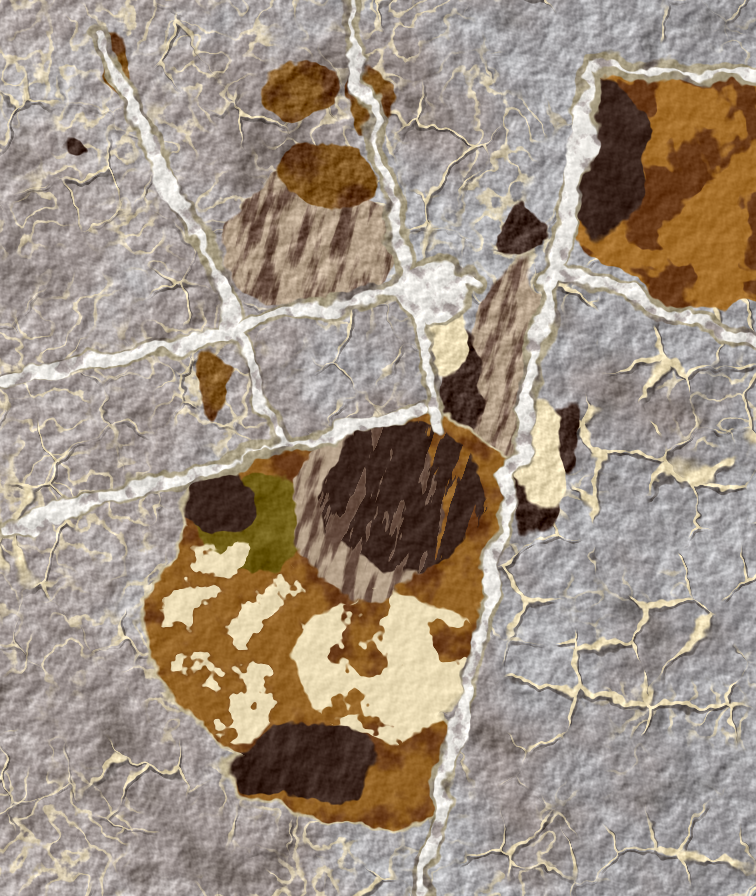
Give the GLSL for this texture, as a Shadertoy shader.

```glsl
// Weathered collage: crackled grey impasto, white ridges and torn ochre scraps.
#define GREY_MID vec3(.62, .58, .57)
#define GREY_PALE vec3(.76, .73, .72)
#define GREY_DEEP vec3(.45, .41, .39)
#define OCHRE vec3(.58, .39, .15)
#define RUST vec3(.4, .22, .09)
#define CREAM vec3(.92, .86, .71)
#define UMBER vec3(.22, .14, .11)
#define RELIEF .42
#define TEAR .022
#define SOFT .0015

// Ridges: both ends
const vec4 RIDGE[12] = vec4[](vec4(0, .57, .26, .635), vec4(.26, .635, .53, .69),
  vec4(0, .408, .475, .545), vec4(.11, .96, .247, .688), vec4(.247, .688, .312, .5),
  vec4(.387, 1, .44, .76), vec4(.44, .76, .495, .518), vec4(.86, .915, .664, .928),
  vec4(.664, .928, .6, .61), vec4(.6, .61, .566, .427), vec4(.566, .427, .47, 0),
  vec4(.625, .694, .86, .615));
// Scraps: centre and radii, five brown then five dark
const vec4 SCRAP[10] = vec4[](vec4(.13, .935, .018, .035), vec4(.335, .9, .05, .028),
  vec4(.415, .885, .022, .038), vec4(.365, .805, .05, .036), vec4(.238, .575, .016, .04),
  vec4(.582, .742, .026, .028), vec4(.515, .57, .022, .06), vec4(.632, .51, .016, .036),
  vec4(.595, .445, .017, .045), vec4(.083, .838, .011, .012));

vec2 hash2(vec2 c) {
  vec3 q = fract(c.xyx * vec3(.1031, .103, .0973));
  q += dot(q, q.yzx + 33.33);
  return fract((q.xx + q.yz) * q.zy);
}
float corner(vec2 cell, vec2 f, vec2 o) {
  float a = 6.2832 * hash2(cell + o).x;
  return dot(vec2(cos(a), sin(a)), f - o);
}
float noise(vec2 p) {
  vec2 i = floor(p), f = p - i, u = f * f * (3. - 2. * f), e = vec2(1, 0);
  return 1.4 * mix(mix(corner(i, f, e.yy), corner(i, f, e.xy), u.x),
    mix(corner(i, f, e.yx), corner(i, f, e.xx), u.x), u.y);
}
float fbm(vec2 p) {
  float sum = 0., amp = .55;
  for (int i = 0; i < 4; i++, amp *= .55) {
    sum += amp * noise(p);
    p = mat2(1.6, 1.2, -1.2, 1.6) * p + 11.3;
  }
  return sum;
}
// Gap between the two nearest cell centres: zero along a crack
float crackle(vec2 p) {
  vec2 near = vec2(9);
  for (int k = 0; k < 9; k++) {
    vec2 c = floor(p) + vec2(k % 3 - 1, k / 3 - 1);
    float d = length(c + hash2(c) - p);
    near = vec2(min(near.x, d), min(near.y, max(near.x, d)));
  }
  return near.y - near.x;
}
float segment(vec2 p, vec2 a, vec2 b) {
  p -= a; b -= a;
  return length(p - b * clamp(dot(p, b) / dot(b, b), 0., 1.));
}
float blob(vec2 p, vec4 b) {
  return (length((p - b.xy) / b.zw) - 1.) * min(b.z, b.w);
}
void layer(inout vec3 col, vec3 paint, float d) {
  col = mix(col, paint, 1. - smoothstep(-SOFT, SOFT, d));
}

void mainImage(out vec4 fragColor, in vec2 fragCoord) {
  vec2 p = fragCoord / iResolution.y;
  vec2 q = p + TEAR * vec2(fbm(p * 17.), fbm(p * 17. + 40.));
  float grit = fbm(p * 48.), cloud = fbm(p * 5. + 3.), mottle = fbm(p * 20. + 9.);
  float emboss = grit - fbm((p + vec2(.0025, -.0025)) * 48.);
  float streak = fbm(mat2(.96, .28, -.28, .96) * p * vec2(60, 13));

  // Grey ground, cooler to the right
  vec3 col = mix(GREY_MID, GREY_PALE, smoothstep(-.2, .4, (grit + cloud) * .6));
  col = mix(col, GREY_DEEP, .85 * smoothstep(.05, .5, mottle * .7 - cloud * .5));
  col += vec3(-.025, .005, .025) * smoothstep(-.3, .3, cloud + p.x - .4);

  // Curled cream flecks
  float curl = abs(noise(q * 36.) + .3 * grit);
  float zone = smoothstep(0., .3, fbm(p * 8. + 20.) + .14 - .3 * smoothstep(.4, .8, p.x));
  col = mix(col, CREAM, .72 * zone * (1. - smoothstep(.03, .14, curl)));

  // Open cracks with a shadowed lip
  float open = 1.5 - smoothstep(-.05, .07, blob(p, vec4(.71, .43, .15, .25)));
  float width = .075 * open * smoothstep(-.25, .4, fbm(p * 11. + 60.));
  float gap = crackle(q * 15.), cut = smoothstep(.005, .04, width);
  float lip = crackle(q * 15. + vec2(-.03, .06));
  col = mix(col, GREY_DEEP * .7, .75 * cut * (1. - smoothstep(width * .6, width + .03, lip)));
  col = mix(col, CREAM, cut * (1. - smoothstep(width * .5, width + .02, gap)));

  // Rust field at upper right
  vec3 earth = mix(OCHRE, RUST, smoothstep(-.1, .35, mottle));
  float field = max(max(.464 + q.y * .217 - q.x, q.y - .918),
    max((1.182 - .7 * q.x - q.y) * .82, .66 - q.y));
  vec3 rust = mix(OCHRE * 1.1, RUST, smoothstep(0., .12, fbm(q * 13. + 5.)));
  layer(rust, UMBER + .08 * mottle, blob(q, vec4(.672, .825, .05, .09)));
  layer(col, rust, field);

  // Streaked oval, upright strip and scattered scraps
  vec3 wood = mix(vec3(.71, .63, .54), vec3(.38, .28, .23), smoothstep(-.1, .3, streak));
  layer(col, wood, blob(q, vec4(.345, .727, .098, .075)));
  layer(col, wood, blob(q, vec4(.45 + .18 * q.y, .575, .043, .135)));
  for (int i = 0; i < 10; i++)
    layer(col, i < 5 ? earth * .85 : UMBER + .06 * mottle, blob(q, SCRAP[i]));
  layer(col, CREAM, blob(q, vec4(.498, .625, .02, .04)));
  layer(col, CREAM, blob(q, vec4(.603, .49, .024, .055)));

  // Large torn collage
  float body = min(blob(q, vec4(.35, .3, .185, .15)), blob(q, vec4(.4, .42, .19, .13)));
  body = min(body, blob(q, vec4(.4, .145, .14, .065)));
  body = max(body, max(q.x - .465 - .225 * q.y, q.y - .4 - .29 * q.x));
  layer(col, CREAM * .85, body - .003);
  vec3 torn = earth;
  layer(torn, vec3(.43, .36, .08) + .15 * mottle, blob(q, vec4(.29, .415, .07, .055)));
  layer(torn, UMBER, blob(q, vec4(.235, .445, .045, .04)));
  layer(torn, wood, blob(q, vec4(.41, .435, .085, .1)));
  layer(torn, UMBER, max(blob(q, vec4(.45, .445, .09, .085)), .05 * (streak - .15)));
  layer(torn, CREAM, max(blob(q, vec4(.265, .29, .085, .11)), .05 * (.08 - mottle)));
  layer(torn, CREAM, max(blob(q, vec4(.43, .26, .105, .085)), .06 * (fbm(p * 16. + 84.) - .2)));
  layer(torn, UMBER + .12 * streak, blob(q, vec4(.34, .148, .085, .043)));
  layer(col, torn, body);

  // Plaster ridges with khaki shoulders
  float ridge = blob(q, vec4(.48, .672, .03, .025));
  for (int i = 0; i < 12; i++) ridge = min(ridge, segment(q, RIDGE[i].xy, RIDGE[i].zw));
  layer(col, mix(CREAM * .7, GREY_DEEP, smoothstep(0., .4, mottle)), ridge - .011 - .006 * cloud);
  vec3 plaster = mix(vec3(.93, .92, .9), GREY_MID, smoothstep(.05, .4, grit));
  layer(col, plaster, ridge - .006 - .012 * fbm(p * 9. + 50.));

  // Raking light
  col += RELIEF * emboss * mix(.45, 1., smoothstep(-.01, .01, min(body, field)));
  fragColor = vec4(clamp(col, 0., 1.), 1);
}
```
